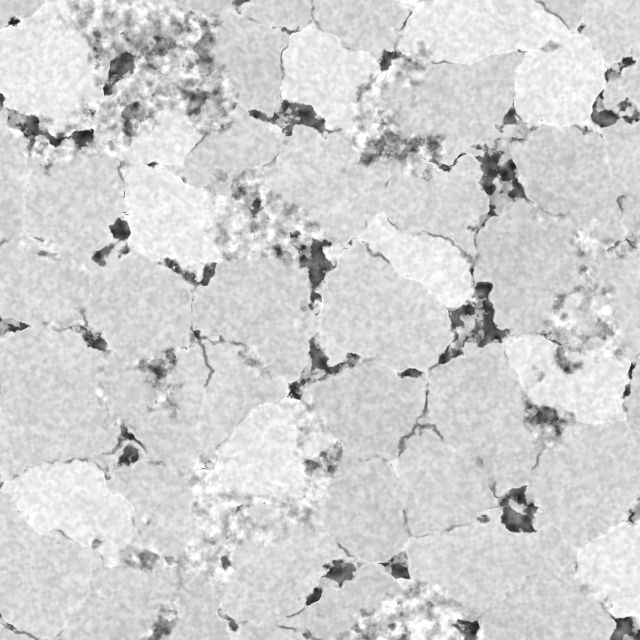
Reproduce this texture procedurally as a WebGL 2 fragment shader.

```glsl
#version 300 es
precision highp float;
// Grey section through a cemented sandstone: warped Voronoi cells form packed
// grains, a smooth minimum of edge distances opens concave pores between them,
// and thresholded fractal noise lays speckled clay along the seams.

#define GRAINS 6.3         // grains across the canvas
#define ROUNDING 9.0       // lower values round the grain corners more
#define GRAIN_TONE 0.83
#define BRIGHT_TONE 0.92
#define BRIGHT_SHARE 0.17
#define PORE_TONE 0.33
#define PORE_LEVEL 0.655   // higher values close the pores
#define CLAY_LEVEL 0.525   // higher values reduce the clay
#define CLAY_CONTRAST 0.85
#define FILM_NOISE 0.19

uniform vec2 u_resolution;
out vec4 fragColor;

uint scramble(uint x) {
  x ^= x >> 16; x *= 0x7feb352du;
  x ^= x >> 15; x *= 0x846ca68bu;
  return x ^ (x >> 16);
}

float hash(vec2 cell, uint seed) {
  uvec2 c = uvec2(ivec2(cell));
  return float(scramble(c.x + scramble(c.y + scramble(seed))) >> 8) / 16777216.0;
}

float noise(vec2 p) {
  vec2 i = floor(p), f = fract(p);
  f = f * f * (3.0 - 2.0 * f);
  return mix(mix(hash(i, 1u), hash(i + vec2(1, 0), 1u), f.x),
             mix(hash(i + vec2(0, 1), 1u), hash(i + vec2(1, 1), 1u), f.x), f.y);
}

float fbm(vec2 p) {
  const mat2 turn = mat2(1.6, 1.2, -1.2, 1.6);
  float sum = 0.0, amplitude = 0.533;
  for (int i = 0; i < 4; i++) {
    sum += amplitude * noise(p);
    p = turn * p + 17.3;
    amplitude *= 0.5;
  }
  return sum;
}

vec2 grainCentre(vec2 cell) {
  return cell + 0.04 + 0.92 * vec2(hash(cell, 2u), hash(cell, 3u));
}

// Returns edge distance, rounded edge distance and the grain's random value.
vec3 grainField(vec2 p) {
  vec2 base = floor(p), nearest = base, toNearest = vec2(0.0);
  float best = 1e3;
  for (int y = -1; y <= 1; y++)
  for (int x = -1; x <= 1; x++) {
    vec2 cell = base + vec2(x, y);
    vec2 r = grainCentre(cell) - p;
    if (dot(r, r) < best) { best = dot(r, r); toNearest = r; nearest = cell; }
  }
  float edge = 1e3, total = 0.0;
  for (int y = -2; y <= 2; y++)
  for (int x = -2; x <= 2; x++) {
    vec2 cell = nearest + vec2(x, y);
    if (cell == nearest) continue;
    vec2 r = grainCentre(cell) - p;
    float d = dot(0.5 * (r + toNearest), normalize(r - toNearest));
    edge = min(edge, d);
    total += exp(-ROUNDING * d);
  }
  return vec3(edge, -log(total) / ROUNDING, hash(nearest, 4u));
}

void main() {
  vec2 uv = gl_FragCoord.xy / min(u_resolution.x, u_resolution.y);

  // Bent coordinates give the grains uneven, slightly ragged outlines.
  vec2 bend = vec2(fbm(uv * 5.0 + 3.1), fbm(uv * 5.0 + 41.7)) - 0.5;
  vec2 rough = vec2(fbm(uv * 38.0 + 9.2), fbm(uv * 38.0 + 63.4)) - 0.5;
  vec3 grain = grainField(uv * GRAINS + 0.8 * bend + 0.2 * rough);
  float edge = grain.x, rounded = grain.y, id = grain.z;

  // Grain bodies with faint mottling.
  float tone = id < BRIGHT_SHARE ? BRIGHT_TONE
                                 : GRAIN_TONE + 0.04 * (fract(id * 37.0) - 0.5);
  tone += 0.06 * (fbm(uv * 15.0 + 5.0) - 0.5);

  // Seams: broken dark hairlines in places, faint pale cement in others.
  float seamKind = fbm(uv * 22.0 + 21.0);
  float seam = 1.0 - smoothstep(0.0, 0.035, edge);
  tone += seam * (0.05 - 0.4 * smoothstep(0.47, 0.72, seamKind));

  // Clay and pale cement: fine speckle with scattered dark pits.
  float speckle = fbm(uv * 85.0 + 11.0);
  float clayField = fbm(uv * 4.6 + 57.0) - CLAY_LEVEL - 0.45 * max(rounded, 0.0)
                  + 0.35 * (fbm(uv * 26.0 + 33.0) - 0.5);
  float clay = smoothstep(-0.02, 0.07, clayField);
  float pitting = fbm(uv * 40.0 + 71.0) + 0.25 * (noise(uv * 9.0 + 13.0) - 0.5);
  float pits = smoothstep(0.6, 0.74, pitting);
  float clayTone = 0.83 + 0.26 * (fbm(uv * 6.0 + 50.0) - 0.5)
                 + CLAY_CONTRAST * (speckle - 0.5) - 0.36 * pits;
  tone = mix(tone, clayTone, 0.9 * clay);

  // Open pores, widest where several grains meet, with a thin pale rim.
  float opening = 0.68 * (fbm(uv * 10.0 + 80.0) - PORE_LEVEL)
                + 0.2 * (fbm(uv * 45.0 + 24.0) - 0.5);
  float gap = rounded - opening;
  float rim = smoothstep(0.0, 0.03, gap) * (1.0 - smoothstep(0.03, 0.07, gap));
  float pore = 1.0 - smoothstep(-0.022, 0.016, gap);
  float filling = smoothstep(0.54, 0.68, fbm(uv * 48.0 + 14.0));
  float poreTone = PORE_TONE + 0.36 * (noise(uv * 85.0 + 6.0) - 0.5) + 0.42 * filling;
  tone += 0.05 * rim;
  tone = mix(tone, poreTone, pore);

  // Fine soft grain over everything.
  vec2 turned = mat2(0.8, 0.6, -0.6, 0.8) * uv;
  float film = 0.6 * noise(turned * 190.0) + 0.4 * noise(uv * 115.0 + 90.0) - 0.5;
  tone += FILM_NOISE * film;

  fragColor = vec4(vec3(clamp(tone, 0.0, 1.0)), 1.0);
}
```
